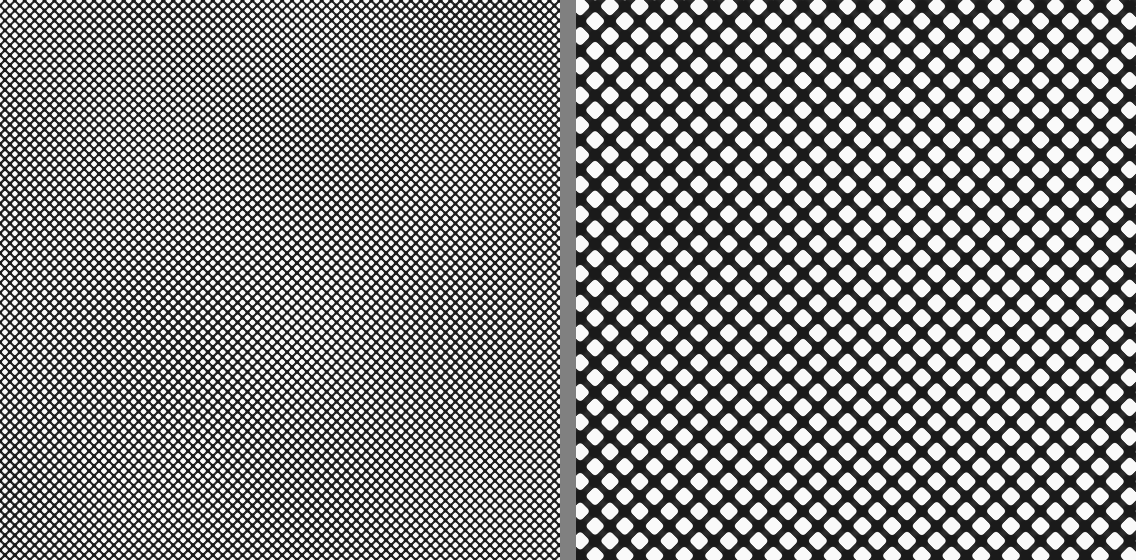
Left: the whole. Right: its middle third, enlarged.
Give the GLSL for this pattern, as a three.js fragment shader.

```glsl
// Draws a fine dark diagonal net with darker knots over a white ground.
varying vec2 vUv;

const float STRANDS = 80.0;      // parallel strands per canvas width, measured across them
const float STRAND_WIDTH = 0.315; // share of the spacing between strands
const float FILLET = 0.2;        // rounding of the mesh holes
const float SWELL = 0.025;       // broad change of strand width
const vec3 GROUND = vec3(0.98);
const vec3 STRAND = vec3(0.17);
const vec3 KNOT = vec3(0.10);

// Turns canvas coordinates by an eighth of a turn, one unit per strand.
vec2 diagonalGrid(vec2 p, float count) {
  return vec2(p.x + p.y, p.x - p.y) * count * sqrt(0.5);
}

// Distance on each axis to the nearest strand centre.
vec2 strandDistance(vec2 grid) {
  return abs(fract(grid + 0.5) - 0.5);
}

float smoothMin(float a, float b, float radius) {
  float blend = max(radius - abs(a - b), 0.0);
  return min(a, b) - blend * blend / (4.0 * radius);
}

// Broad alternating swell of layered waves, from -1 to 1.
float broadWave(vec2 p) {
  vec2 phase = 6.28318 * 1.707 * (p - vec2(0.26, 0.71));
  return cos(phase.x) * cos(phase.y);
}

// Half a pixel, in units of the grid.
float edgeSoftness(vec2 grid) {
  return 0.5 * length(vec2(dFdx(grid.x), dFdy(grid.x)));
}

void main() {
  vec2 grid = diagonalGrid(vUv, STRANDS);
  vec2 away = strandDistance(grid);
  float soft = edgeSoftness(grid);

  // Net with filleted crossings
  float width = STRAND_WIDTH - SWELL * broadWave(vUv);
  float edge = smoothMin(away.x, away.y, FILLET) - 0.5 * width;
  float net = 1.0 - smoothstep(-soft, soft, edge);

  // Darker tone around each crossing
  float knot = 1.0 - smoothstep(0.22, 0.46, length(away));
  vec3 thread = mix(STRAND, KNOT, knot);

  gl_FragColor = vec4(mix(GROUND, thread, net), 1.0);
}
```
